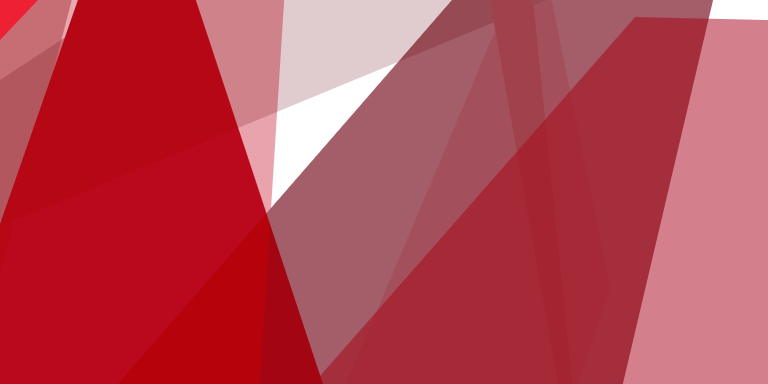
This background is drawn by a Shadertoy shader. Its source:

```glsl
// Slanted edges: x at the top of the canvas, x at the bottom (canvas is 2 x 1)
const vec2 VEIL_EDGE    = vec2(1.427, -0.995);
const vec2 BLUSH_EDGE   = vec2(0.740, 0.677);
const vec2 SLIT_EDGE    = vec2(0.187, -0.074);
const vec2 ROSE_EDGE    = vec2(0.318, -1.208);
const vec2 CORNER_EDGE  = vec2(0.099, -0.852);
const vec2 WEDGE_LEFT   = vec2(0.203, -0.145);
const vec2 WEDGE_RIGHT  = vec2(0.510, 0.841);
const vec2 BAND_LEFT    = vec2(1.177, 0.307);
const vec2 BAND_RIGHT   = vec2(1.857, 1.622);
const vec2 FAN_LEFT     = vec2(1.323, 0.901);
const vec2 FAN_RIGHT    = vec2(1.437, 1.638);
const vec2 FAN_CUT      = vec2(1.846, 1.505);
const vec2 STRIP_LEFT   = vec2(1.276, 1.453);
const vec2 STRIP_RIGHT  = vec2(1.388, 1.490);
const vec2 PANEL_LEFT   = vec2(1.693, 0.815);
const float PANEL_TOP   = 0.993;
const float PANEL_SLOPE = -0.0226;

const vec3 WHITE       = vec3(1.0);
const vec3 VEIL        = vec3(0.88, 0.80, 0.81);
const vec3 BLUSH       = vec3(0.91, 0.64, 0.68);
const vec3 BLUSH_VEIL  = vec3(0.81, 0.51, 0.54);
const vec3 SLIT        = vec3(0.91, 0.66, 0.69);
const vec3 ROSE        = vec3(0.78, 0.43, 0.46);
const vec3 DUSK        = vec3(0.70, 0.34, 0.37);
const vec3 CORNER      = vec3(0.93, 0.13, 0.20);
const vec3 PANEL       = vec3(0.83, 0.50, 0.55);
const vec3 MAUVE       = vec3(0.64, 0.37, 0.415);
const vec3 MAUVE_VEIL  = vec3(0.59, 0.29, 0.33);
const vec3 FAN         = vec3(0.645, 0.315, 0.36);
const vec3 STRIP       = vec3(0.63, 0.255, 0.295);
const vec3 GLAZE       = vec3(0.65, 0.085, 0.145);
const float GLAZE_ALPHA = 0.67;
const vec3 WEDGE       = vec3(0.73, 0.03, 0.11);
const vec3 WEDGE_VEIL  = vec3(0.71, 0.03, 0.08);
const vec3 WEDGE_BAND  = vec3(0.715, 0.008, 0.045);
const vec3 WEDGE_DARK  = vec3(0.645, 0.02, 0.07);

// Antialiased coverage from a signed distance, positive inside
float coverage(float dist) {
    return clamp(dist * iResolution.y + 0.5, 0.0, 1.0);
}

float rightOf(vec2 p, vec2 edge) {
    float slope = edge.x - edge.y;
    return coverage((p.x - edge.y - slope * p.y) * inversesqrt(1.0 + slope * slope));
}

float leftOf(vec2 p, vec2 edge) {
    return 1.0 - rightOf(p, edge);
}

float between(vec2 p, vec2 left, vec2 right) {
    return rightOf(p, left) * leftOf(p, right);
}

void mainImage(out vec4 fragColor, in vec2 fragCoord) {
    vec2 p = fragCoord / iResolution.xy * vec2(2.0, 1.0);
    float veil = rightOf(p, WEDGE_LEFT) * leftOf(p, VEIL_EDGE);
    veil = leftOf(p, VEIL_EDGE);

    // The veil line rises to the right, so its upper side lies left of it
    veil = 1.0 - rightOf(p, VEIL_EDGE);

    // Pale backdrop and left blush
    vec3 color = mix(WHITE, VEIL, veil);
    color = mix(color, mix(BLUSH, BLUSH_VEIL, veil), leftOf(p, BLUSH_EDGE));

    // Top left corner facets
    float rose = leftOf(p, ROSE_EDGE);
    float facets = leftOf(p, WEDGE_LEFT);
    color = mix(color, mix(ROSE, SLIT, rose), facets);
    color = mix(color, mix(DUSK, ROSE, rose), leftOf(p, SLIT_EDGE));
    color = mix(color, CORNER, leftOf(p, CORNER_EDGE));

    // Right panel
    float panel = rightOf(p, PANEL_LEFT) * coverage(PANEL_TOP + PANEL_SLOPE * p.x - p.y);
    color = mix(color, PANEL, panel);

    // Mauve band with its fan, strip and red glaze
    float fan = between(p, FAN_LEFT, FAN_RIGHT) * leftOf(p, FAN_CUT);
    vec3 band = mix(MAUVE, MAUVE_VEIL, veil);
    band = mix(band, FAN, fan * (1.0 - veil));
    band = mix(band, STRIP, between(p, STRIP_LEFT, STRIP_RIGHT));
    band = mix(band, GLAZE, GLAZE_ALPHA * panel);
    color = mix(color, band, between(p, BAND_LEFT, BAND_RIGHT));

    // Red wedge in front, shaded where the other shapes pass behind it
    vec3 wedge = mix(WEDGE, WEDGE_VEIL, veil);
    wedge = mix(wedge, WEDGE_VEIL, 0.5 * leftOf(p, SLIT_EDGE));
    wedge = mix(wedge, WEDGE_BAND, rightOf(p, BAND_LEFT));
    wedge = mix(wedge, WEDGE_DARK, rightOf(p, BAND_LEFT) * rightOf(p, BLUSH_EDGE));
    color = mix(color, wedge, between(p, WEDGE_LEFT, WEDGE_RIGHT));

    fragColor = vec4(color, 1.0);
}
```
